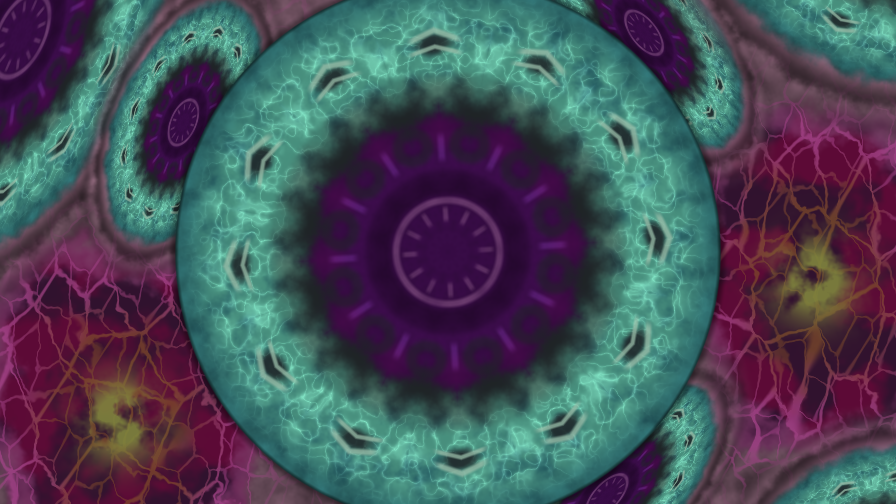
Give the GLSL for this background, as a Shadertoy shader.

```glsl
// Kaleidoscopic teal and violet medallion over tilted ovals and magenta thickets.
#define FOLDS 12.0
#define TWIST 0.064
#define DISC_RADIUS 0.541
#define LACE_SCALE 19.0
#define TWIG_SCALE 11.0
#define VIOLET vec3(0.215, 0.045, 0.27)
#define SOOT vec3(0.12, 0.14, 0.15)
#define TEAL vec3(0.28, 0.56, 0.49)
#define SEA vec3(0.13, 0.34, 0.37)
#define MAUVE vec3(0.37, 0.27, 0.32)
#define CRIMSON vec3(0.36, 0.04, 0.21)
#define PINK vec3(0.66, 0.27, 0.55)

vec2 hash2(vec2 p) {
    vec3 q = fract(p.xyx * vec3(0.1031, 0.1030, 0.0973));
    q += dot(q, q.yzx + 33.33);
    return fract((q.xx + q.yz) * q.zy);
}

float noise(vec2 p) {
    vec2 i = floor(p), f = fract(p);
    f = f * f * (3.0 - 2.0 * f);
    vec2 e = vec2(0.0, 1.0);
    return mix(mix(hash2(i).x, hash2(i + e.yx).x, f.x),
               mix(hash2(i + e.xy).x, hash2(i + e.yy).x, f.x), f.y);
}

float fbm(vec2 p) {
    float sum = 0.0, amp = 0.53;
    for (int i = 0; i < 4; i++) {
        sum += amp * noise(p);
        p = mat2(1.6, 1.2, -1.2, 1.6) * p + 7.3;
        amp *= 0.5;
    }
    return sum;
}

float ridge(vec2 p) { return 1.0 - abs(2.0 * noise(p) - 1.0); }

mat2 rotate(float a) { return mat2(cos(a), -sin(a), sin(a), cos(a)); }

// Soft stroke of half width w around d = 0
float stroke(float d, float w) { return 1.0 - smoothstep(0.3 * w, 1.7 * w, abs(d)); }

float band(float x, float lo, float hi, float soft) {
    return smoothstep(lo - soft, lo + soft, x) * (1.0 - smoothstep(hi - soft, hi + soft, x));
}

// Distance to the borders between scattered cells
float cellBorder(vec2 p) {
    vec2 i = floor(p);
    float near = 9.0, second = 9.0;
    for (int y = -1; y <= 1; y++)
    for (int x = -1; x <= 1; x++) {
        vec2 c = i + vec2(x, y);
        float d = length(c + hash2(c) - p);
        second = min(second, max(near, d));
        near = min(near, d);
    }
    return second - near;
}

// Round rosette with its rim at radius 1
vec3 medallion(vec2 q) {
    float r = length(q), sector = 6.28318 / FOLDS;
    float s = mod(atan(q.y, q.x) - TWIST + 0.5 * sector, sector) - 0.5 * sector;
    vec2 u = r * vec2(cos(s), abs(sin(s)));
    float spread = abs(s) / (0.5 * sector);
    float grain = fbm(q * 15.0), cloud = fbm(u * 13.0 + 3.0);

    // Teal ring with pale lace
    vec2 warp = vec2(cloud, grain) * 1.6;
    float lace = pow(ridge(u * LACE_SCALE + warp), 5.0) + 0.8 * pow(ridge(q * 30.0 + warp), 6.0);
    vec3 ring = mix(SEA, TEAL, smoothstep(0.25, 0.75, 0.5 * (cloud + grain) + 0.12));
    ring += lace * vec3(0.13, 0.19, 0.16) * band(r, 0.62, 0.93, 0.08);
    ring = mix(ring, SEA * (0.65 + 0.7 * grain), 0.75 * smoothstep(0.84, 1.0, r));

    // Eyes under pale chevrons
    float eye = length((u - vec2(0.765, 0.0)) / vec2(0.045, 0.075));
    ring = mix(ring, SOOT, 0.85 * (1.0 - smoothstep(0.4, 1.2, eye + 0.5 * grain - 0.25)));
    float chevron = stroke(u.x - 0.815 + 0.42 * u.y, 0.011) + stroke(u.x - 0.755 + 0.3 * u.y, 0.008);
    ring = mix(ring, vec3(0.60, 0.74, 0.66), 0.75 * min(chevron, 1.0) * (1.0 - smoothstep(0.07, 0.11, u.y)));

    // Sooty scallops around the violet heart
    float wobble = 0.12 * (cloud - 0.5);
    vec3 color = mix(SOOT, ring, smoothstep(0.47, 0.71, r + wobble - 0.05 * (spread - 0.5)));
    color = mix(color, vec3(0.36, 0.45, 0.40), 0.4 * band(r, 0.55, 0.64, 0.04) * (1.0 - spread) * cloud * 2.0);
    vec3 heart = VIOLET * (0.75 + 0.5 * cloud);
    heart = mix(heart, vec3(0.30, 0.04, 0.30), 0.6 * band(r, 0.39, 0.5, 0.04) * (1.0 - spread));
    heart = mix(heart, SOOT, 0.5 * stroke(length(u - vec2(0.39, 0.1)) - 0.05, 0.02));
    heart *= 1.0 - 0.25 * band(r, 0.21, 0.30, 0.02);
    heart += vec3(0.10, 0.06, 0.14) * stroke(u.y, 0.012) * band(r, 0.34, 0.43, 0.02);
    color = mix(heart, color, smoothstep(0.42, 0.52, r + wobble + 0.07 * (spread - 0.5)));

    // Spoked wheel at the centre
    float wheel = stroke(r - 0.19, 0.012) + 0.8 * stroke(u.y, 0.009) * band(r, 0.115, 0.165, 0.012);
    return mix(color, vec3(0.48, 0.29, 0.48), 0.7 * min(wheel, 1.0) * (0.6 + 0.6 * grain));
}

// Crimson hollows crossed by twigs, with an olive glow in each
vec3 thicket(vec2 p) {
    vec2 c = p.x > 0.0 ? vec2(0.727, -0.056) : vec2(-0.65, -0.333);
    vec2 d = p - c;
    float r = length(d), a = atan(d.y, d.x), n = fbm(p * 22.0);
    float edge = r / (0.29 + 0.05 * cos(2.0 * a - 3.5) + 0.02 * cos(6.0 * a)) + 0.3 * (n - 0.5);
    vec3 color = mix(CRIMSON, vec3(0.19, 0.07, 0.18), smoothstep(0.35, 0.65, fbm(p * 11.0 + 4.0)));
    color = mix(color, MAUVE * (0.55 + 0.9 * n), smoothstep(0.85, 1.2, edge));
    color = mix(color, PINK * 0.8, 0.55 * stroke(edge - 1.0, 0.1));
    vec2 t = p * vec2(1.0, 0.65) * TWIG_SCALE + 0.35 * n;
    float twigs = stroke(cellBorder(t), 0.05) + 0.7 * stroke(cellBorder(t * 1.7 + 5.0), 0.06);
    vec3 bark = mix(vec3(0.50, 0.29, 0.16), PINK, smoothstep(0.4, 0.9, edge));
    color = mix(color, bark, 0.7 * min(twigs, 1.0) * (1.0 - 0.75 * smoothstep(1.05, 1.4, edge)));
    float glow = exp(-dot(d, d) * 170.0) * smoothstep(0.2, 0.65, n);
    return mix(color, vec3(0.50, 0.52, 0.24), min(1.3 * glow, 0.9));
}

void mainImage(out vec4 fragColor, in vec2 fragCoord) {
    vec2 p = (fragCoord - 0.5 * iResolution.xy) / iResolution.y;
    vec3 color = thicket(p);

    // Tilted ovals: centre and half axes, then tilt
    vec4 ovals[6] = vec4[6](vec4(-0.847, 0.43, 0.47, 0.24), vec4(-0.525, 0.257, 0.25, 0.13),
        vec4(0.389, 0.435, 0.27, 0.13), vec4(0.315, -0.484, 0.28, 0.13),
        vec4(0.893, 0.708, 0.40, 0.36), vec4(0.87, -0.634, 0.28, 0.24));
    float tilts[6] = float[6](1.13, 1.17, -0.91, 0.82, -0.5, 0.4);
    float n = fbm(p * 28.0);
    for (int i = 0; i < 6; i++) {
        vec2 q = rotate(tilts[i]) * (p - ovals[i].xy) / ovals[i].zw;
        float r = length(q) + 0.1 * (n - 0.5);
        vec3 halo = MAUVE * (0.5 + n) * (0.85 + 0.25 * sin(r * 38.0));
        color = mix(color, halo, 0.8 * (1.0 - smoothstep(1.1, 1.4, r)));
        if (r < 1.1) color = mix(medallion(q), color, smoothstep(0.96, 1.06, r));
    }

    // Main disc with a thin dark rim
    vec2 q = p / DISC_RADIUS;
    float r = length(q), px = 1.0 / (iResolution.y * DISC_RADIUS);
    color *= 1.0 - 0.4 * (1.0 - smoothstep(1.0, 1.03, r));
    vec3 disc = medallion(q) * (1.0 - 0.5 * smoothstep(0.985, 1.0, r));
    color = mix(disc, color, smoothstep(1.0 - px, 1.0 + px, r));
    fragColor = vec4(color, 1.0);
}
```
